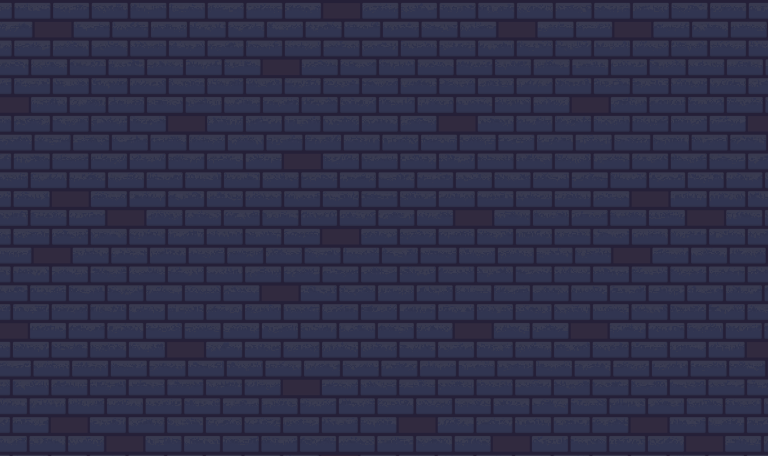
A WebGL 2 fragment shader for this texture:

```glsl
#version 300 es
precision highp float;
// Night-blue brick wall in running bond, about 20 bricks across and 24 courses down.
// Each brick is a rounded box with a pale top that breaks into speckles; a few are
// recessed and plum-coloured, placed by a 15 by 12 repeat with some extras.
uniform vec2 u_resolution;
out vec4 fragColor;

const float ASPECT = 2.053; // brick pitch over course height

float hash(vec2 p) {
  vec3 q = fract(vec3(p.xyx) * 0.1031);
  q += dot(q, q.yzx + 33.33);
  return fract((q.x + q.y) * q.z);
}

float noise(vec2 p) {
  vec2 i = floor(p), f = smoothstep(0.1, 0.9, fract(p));
  return mix(mix(hash(i), hash(i + vec2(1, 0)), f.x),
             mix(hash(i + vec2(0, 1)), hash(i + 1.0), f.x), f.y);
}

float roundedBox(vec2 p, vec2 halfSize, float radius) {
  vec2 d = abs(p) - halfSize + radius;
  return length(max(d, 0.0)) + min(max(d.x, d.y), 0.0) - radius;
}

// Horizontal shift of a course, as a fraction of a brick
float courseShift(int row) {
  int cycle = (row + 12) % 6;
  float shift = cycle % 2 == 0 ? 0.34 : (cycle == 1 ? 0.875 : 0.78);
  return shift - 0.0022 * float(row);
}

bool isRecessed(int column, int row) {
  int repeated[12] = int[12](8, 0, -9, 6, -9, 14, 4, -9, 7, -9, 1, 2);
  if ((column + 15) % 15 == repeated[(row + 12) % 12]) return true;
  // Extras step down the wall about every fifth course
  for (int k = 0; k < 5; k++) {
    int extraRow = int(1.2 + 5.3 * float(k));
    int extraColumn = k == 0 ? 12 : (k == 4 ? 10 : 11);
    if (row == extraRow && column == extraColumn) return true;
  }
  return row == 23 && column == 12;
}

void main() {
  vec2 uv = gl_FragCoord.xy / u_resolution;
  float y = (1.0 - uv.y) * 24.216 - 0.075;
  int row = int(floor(y));
  float x = uv.x * 19.87 - courseShift(row);
  int column = int(floor(x));
  vec2 cell = vec2(fract(x), fract(y)); // cell.y grows downward
  vec2 local = (cell - 0.5) * vec2(ASPECT, 1.0);
  float soft = max(24.216 / u_resolution.y, 0.03) * 0.7;

  vec3 mortar = vec3(0.146, 0.126, 0.220);
  vec3 plum = vec3(0.192, 0.164, 0.247);
  vec3 blue = vec3(0.194, 0.207, 0.316);
  vec3 pale = vec3(0.222, 0.229, 0.314);

  // Pale top that scatters into the blue body
  vec2 id = vec2(column + 3, row + 3);
  float grain = noise(cell * vec2(30.0, 15.0) + id * vec2(37.0, 19.0));
  float reach = 0.34 + 0.08 * sin(cell.x * 9.0 + 6.3 * hash(id));
  float top = 1.0 - smoothstep(-0.07, 0.07, cell.y - reach - 0.45 * (grain - 0.5));
  vec3 face = mix(blue, pale, top);

  // Faint flecks where the two tones meet
  float band = smoothstep(0.16, 0.28, cell.y) * (1.0 - smoothstep(0.4, 0.52, cell.y));
  face *= 1.0 + 0.11 * band * (grain - 0.55);

  // Shaded lower and right edges
  face *= 1.0 - 0.08 * smoothstep(0.80, 0.92, cell.y);
  face *= 1.0 - 0.06 * smoothstep(0.92, 0.97, cell.x);

  float brick = roundedBox(local, vec2(0.5 * ASPECT - 0.07, 0.42), 0.07);
  float recess = roundedBox(local, vec2(0.5 * ASPECT - 0.05, 0.41), 0.04);
  bool recessed = isRecessed(column, row);
  float edge = recessed ? recess : brick;
  vec3 color = mix(recessed ? plum : face, mortar, smoothstep(-soft, soft, edge));
  fragColor = vec4(color, 1.0);
}
```
